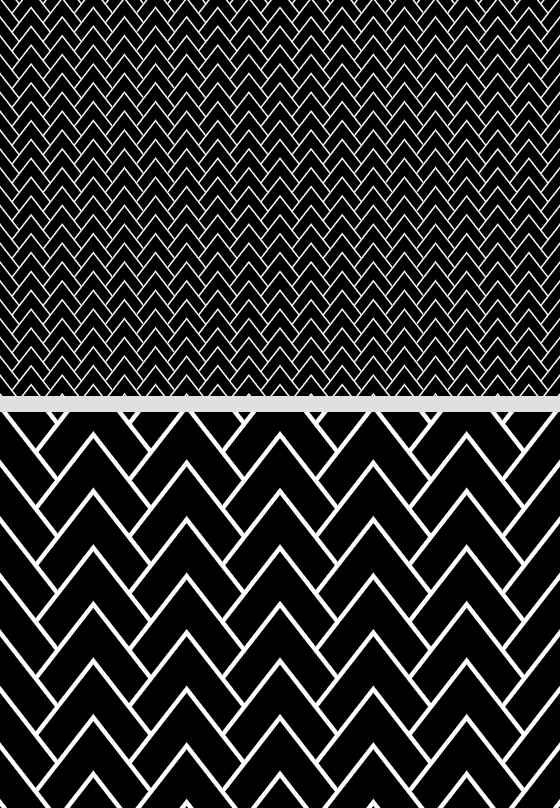
Top: the whole. Bottom: its middle third, enlarged.
A Shadertoy shader for this pattern:

```glsl
// Interlocking white chevron outlines on black, woven like herringbone

const vec2 REPEATS = vec2(18.0, 21.0);  // columns (even, so they wrap) and rows
const float DROP = 2.118;               // rows an arm falls per column of width
const float HALF_WIDTH = 0.00188;       // half line width, in canvas heights
const float PEAK_HEIGHT = 0.10;         // peak height within a row, even columns
const vec3 GROUND = vec3(0.0);
const vec3 LINE = vec3(1.0);

// Coverage of a shape from its signed distance, softened over one pixel
float coverage(float signedDist, float pixel) {
    return clamp(0.5 - signedDist / pixel, 0.0, 1.0);
}

// Stack of chevrons hanging from the peaks of one column; p is in cells
float chevronColumn(vec2 p, float column, vec2 cell, float pixel) {
    float across = abs(p.x - column);
    float peak = PEAK_HEIGHT + 0.5 * mod(column, 2.0);
    float rise = fract(p.y + DROP * across - peak + 0.5) - 0.5;

    // Vertical offset turned into distance perpendicular to the arm
    float slope = DROP * cell.y / cell.x;
    float dist = abs(rise) * cell.y / length(vec2(1.0, slope));

    // Each arm ends where it meets an arm of the next column
    float reach = 0.5 + 0.25 / DROP;
    float armEnd = coverage((across - reach) * cell.x, pixel);
    return coverage(dist - HALF_WIDTH, pixel) * armEnd;
}

void mainImage(out vec4 fragColor, in vec2 fragCoord) {
    vec2 p = fragCoord / iResolution.xy * REPEATS;
    vec2 cell = iResolution.xy / iResolution.y / REPEATS;
    float pixel = 1.0 / iResolution.y;

    // Arms from the columns on either side of this point
    float ink = 0.0;
    for (int side = 0; side < 2; side++) {
        float column = floor(p.x) + float(side);
        ink = max(ink, chevronColumn(p, column, cell, pixel));
    }

    fragColor = vec4(mix(GROUND, LINE, ink), 1.0);
}
```
